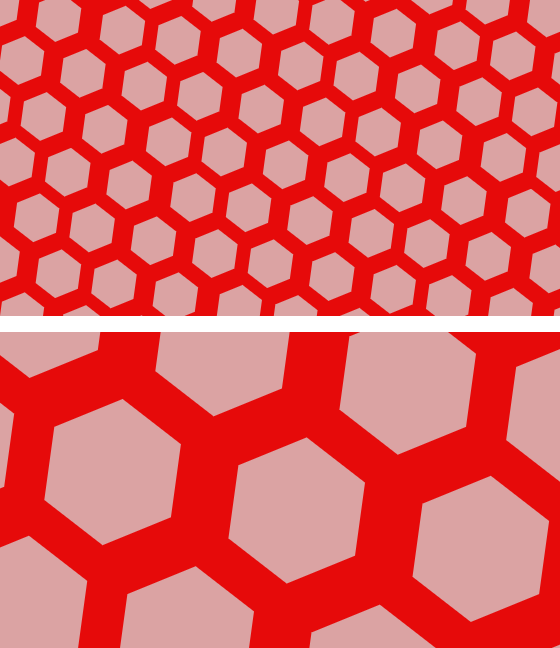
Top, the full canvas; bottom, a detail of the centre.
Give the GLSL for this pattern, as a WebGL 1 fragment shader.

```glsl
precision highp float;

uniform vec2 u_resolution;

// Lengths are fractions of the canvas height
const vec3 RED = vec3(0.90, 0.04, 0.04);
const vec3 PINK = vec3(0.86, 0.64, 0.64);
const float APOTHEM = 0.0674;
const float TILT = 0.136;
const vec2 ORIGIN = vec2(0.1852, 0.9444);
const vec2 ROW_STEP = vec2(0.1942, -0.0405);
const vec2 COLUMN_STEP = vec2(0.0771, -0.1764);

// Every third step along a row is shortened by ROW_SLIP;
// smaller slips build up down the columns, offset per column group
const float ROW_PERIOD = 3.0;
const vec2 ROW_SLIP = vec2(0.0183, -0.0083);
const float GROUP_SIZE = 6.0;
const float GROUP_PHASE = 0.74;
const float COLUMN_SLIP_RATE = 0.32;
const vec2 COLUMN_SLIP = vec2(0.0079, 0.0007);

vec2 hexCenter(vec2 cell) {
    float rowSlips = floor((cell.x + 1.5) / ROW_PERIOD);
    float group = floor((cell.x + 5.5) / GROUP_SIZE);
    float columnSlips = floor(COLUMN_SLIP_RATE * cell.y + 0.5 - GROUP_PHASE * group);
    return ORIGIN + cell.x * ROW_STEP + cell.y * COLUMN_STEP
        - rowSlips * ROW_SLIP - columnSlips * COLUMN_SLIP;
}

// Nearest cell on the averaged lattice, ignoring individual slips
vec2 nearestCell(vec2 p) {
    vec2 a = ROW_STEP - ROW_SLIP / ROW_PERIOD + COLUMN_SLIP * GROUP_PHASE / GROUP_SIZE;
    vec2 b = COLUMN_STEP - COLUMN_SLIP * COLUMN_SLIP_RATE;
    vec2 d = p - ORIGIN;
    vec2 cell = vec2(d.x * b.y - d.y * b.x, a.x * d.y - a.y * d.x);
    return floor(cell / (a.x * b.y - a.y * b.x) + 0.5);
}

float hexDistance(vec2 p) {
    p = abs(p);
    return max(p.x, dot(p, vec2(0.5, 0.8660254))) - APOTHEM;
}

void main() {
    vec2 p = gl_FragCoord.xy / u_resolution.y;
    float pixel = 1.0 / u_resolution.y;
    float c = cos(TILT);
    float s = sin(TILT);
    mat2 tilt = mat2(c, s, -s, c);

    // Closest hexagon among the neighbouring cells
    vec2 base = nearestCell(p);
    float dist = 1.0;
    for (int j = -1; j <= 1; j++) {
        for (int i = -1; i <= 1; i++) {
            vec2 cell = base + vec2(float(i), float(j));
            dist = min(dist, hexDistance(tilt * (p - hexCenter(cell))));
        }
    }

    float fill = clamp(0.5 - dist / pixel, 0.0, 1.0);
    gl_FragColor = vec4(mix(RED, PINK, fill), 1.0);
}
```
